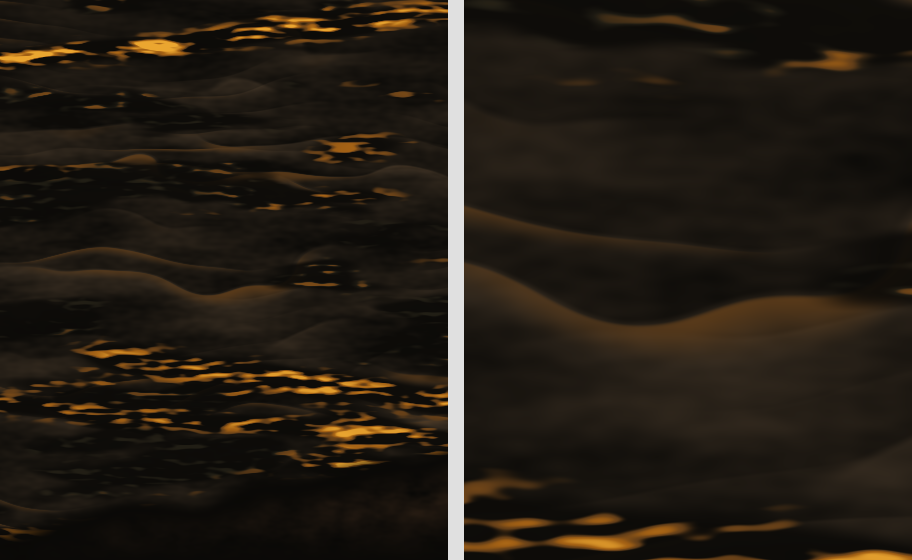
Left, the full canvas; right, a detail of the centre.
A WebGL 2 fragment shader for this texture:

```glsl
#version 300 es
precision highp float;
// Backlit surf at dusk: dim foam ridges over dark water with golden glints.
// Warped sawtooth waves give ridges lit on their far edge; stretched gradient
// noise gives the foam patches, water windows and broken sun streaks.

uniform vec2 u_resolution;
out vec4 fragColor;

const vec3 DEEP   = vec3(0.050, 0.044, 0.033);
const vec3 FOAM   = vec3(0.235, 0.190, 0.140);
const vec3 RIPPLE = vec3(0.170, 0.155, 0.105);
const vec3 AMBER  = vec3(0.400, 0.250, 0.095);
const vec3 GOLD   = vec3(0.640, 0.380, 0.080);
const vec3 SUN    = vec3(0.920, 0.650, 0.190);

const float LARGE_RIDGES = 10.0;           // ridges per canvas height
const float SMALL_RIDGES = 19.0;
const vec2 PATCH_SCALE   = vec2(2.1, 8.5);  // windows of open water
const vec2 STREAK_SCALE  = vec2(9.0, 72.0); // long glints
const vec2 SPARK_SCALE   = vec2(30.0, 125.0);
const float SHORE_HEIGHT = 0.045;          // near foam bank at the left edge
const float SHORE_SLOPE  = 0.17;

vec2 gradientAt(vec2 cell) {
    vec3 h = fract(cell.xyx * vec3(0.1031, 0.1030, 0.0973));
    h += dot(h, h.yzx + 33.33);
    float angle = 6.28318 * fract((h.x + h.y) * h.z);
    return vec2(cos(angle), sin(angle));
}

float noise(vec2 p) {
    vec2 i = floor(p), f = fract(p);
    vec2 u = f * f * f * (f * (f * 6.0 - 15.0) + 10.0);
    float a = dot(gradientAt(i), f);
    float b = dot(gradientAt(i + vec2(1, 0)), f - vec2(1, 0));
    float c = dot(gradientAt(i + vec2(0, 1)), f - vec2(0, 1));
    float d = dot(gradientAt(i + vec2(1, 1)), f - vec2(1, 1));
    return mix(mix(a, b, u.x), mix(c, d, u.x), u.y);
}

float fbm(vec2 p) {
    float sum = 0.0, amp = 1.0;
    for (int k = 0; k < 4; k++) {
        sum += amp * noise(p);
        p = mat2(1.92, 0.24, -0.24, 1.92) * p + 7.3;
        amp *= 0.5;
    }
    return sum;
}

// Ridge that brightens upward and ends at a crisp, broken far edge.
float ridge(vec2 p, float count, float seed) {
    float phase = p.y * count + 1.7 * noise(p * vec2(2.3, 3.2) + seed)
                + 0.5 * noise(p * vec2(7.0, 11.0) + seed);
    float f = fract(phase);
    float strength = smoothstep(-0.2, 0.35, noise(p * vec2(2.6, 7.0) - seed));
    return f * f * smoothstep(1.0, 0.92, f) * strength;
}

// Soft sloping belt of reflected sun.
float belt(vec2 p, float height, float slope, float width) {
    float d = (p.y - height - slope * p.x) / width;
    return exp(-d * d);
}

void main() {
    vec2 p = gl_FragCoord.xy / u_resolution.y;
    vec2 sea = vec2(p.x, p.y * (0.85 + 0.25 * p.y));
    sea.y += 0.022 * noise(p * vec2(3.0, 5.0) + 4.0);
    vec2 bent = p + vec2(0.0, 0.012 * noise(p * vec2(5.0, 9.0)));

    // Foam shading
    float large = ridge(sea, LARGE_RIDGES, 3.7);
    float small = ridge(sea, SMALL_RIDGES, 21.4);
    float grain = noise(p * vec2(45.0, 105.0));
    float light = 0.24 + 0.65 * large + 0.40 * small
                + 0.50 * fbm(sea * vec2(3.6, 15.0) + 9.0) + 0.14 * grain;
    light *= mix(1.0, 0.65, smoothstep(0.80, 0.95, p.y));
    vec3 color = mix(DEEP, FOAM, clamp(light, 0.0, 1.15));
    float rim = smoothstep(0.40, 0.85, max(large, 0.85 * small));
    float warmth = smoothstep(-0.25, 0.35, noise(sea * vec2(3.0, 9.0) + 31.0));
    color = mix(color, AMBER, 0.75 * rim * warmth);

    // Sun belts and scattered glowing patches
    float topBelt = belt(bent, 0.893, 0.105, 0.022);
    float lowBelt = belt(bent, 0.385, -0.125, 0.027)
                  * smoothstep(0.08, 0.22, p.x);
    float nearBelt = belt(bent, 0.275, -0.075, 0.020);
    float belts = max(topBelt, max(lowBelt, 0.9 * nearBelt));
    float stray = smoothstep(0.20, 0.50, noise(sea * vec2(2.4, 12.0) + 52.0));
    float glow = clamp(belts + 0.75 * stray, 0.0, 1.0);

    // Open water with fine ripples
    float window = smoothstep(0.08, 0.28, fbm(sea * PATCH_SCALE + 17.0));
    float water = max(window, smoothstep(0.20, 0.65, glow));
    float streak = noise(bent * STREAK_SCALE + 2.0);
    float spark = noise(bent * SPARK_SCALE + 40.0);
    float ripples = streak + 0.75 * spark;
    vec3 surface = mix(DEEP * 0.9, RIPPLE, 0.7 * smoothstep(0.10, 0.55, ripples));
    color = mix(color, surface, 0.9 * water);

    // Broken golden reflections
    float glint = glow * smoothstep(-0.12, 0.50, ripples + 0.25 * glow - 0.20);
    glint += 0.45 * window * warmth * smoothstep(0.30, 0.60, ripples);
    glint += 0.35 * topBelt * smoothstep(-0.1, 0.4, streak);
    color = mix(color, AMBER, smoothstep(0.02, 0.35, glint));
    color = mix(color, GOLD, smoothstep(0.30, 0.70, glint));
    color = mix(color, SUN, smoothstep(0.65, 1.10, glint));

    // Shadowed foam bank in the foreground
    float edge = SHORE_HEIGHT + SHORE_SLOPE * p.x - p.y
               + 0.035 * noise(p * vec2(7.0, 9.0) + 13.0);
    float clumps = fbm(p * vec2(13.0, 19.0) + 5.0);
    float bankLight = clamp(0.30 + 0.45 * clumps + 0.12 * grain, 0.0, 1.0);
    bankLight *= smoothstep(0.0, 0.07, edge) * smoothstep(-0.02, 0.12, p.y);
    vec3 bank = mix(DEEP * 0.75, FOAM * vec3(1.0, 0.86, 0.76), bankLight);
    color = mix(color, bank, smoothstep(-0.035, 0.012, edge));

    fragColor = vec4(color, 1.0);
}
```
